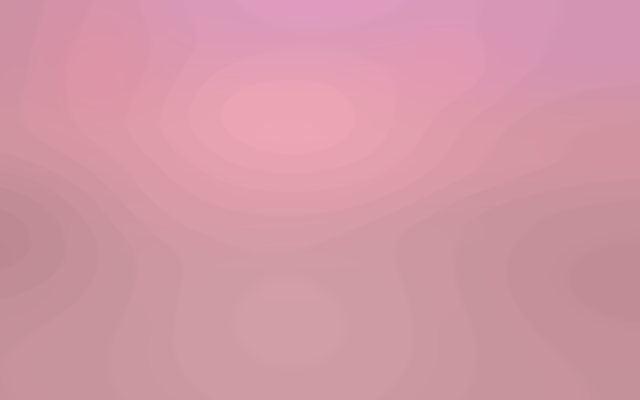
This background is drawn by a Shadertoy shader. Its source:

```glsl
// A blurred rose and mauve backdrop: a salmon glow under a mauve top edge,
// fading to dusty pink with darker sides. Soft elliptical pools are mixed over
// a vertical gradient, then brightness is split into faint contour bands.

const vec3 DUSTY       = vec3(0.775, 0.570, 0.600);
const vec3 ROSE        = vec3(0.820, 0.580, 0.620);
const vec3 MAUVE_LEFT  = vec3(0.800, 0.560, 0.630);
const vec3 MAUVE_RIGHT = vec3(0.825, 0.575, 0.695);
const vec3 PALE_DUSTY  = vec3(0.827, 0.624, 0.655);
const vec3 SALMON      = vec3(0.930, 0.650, 0.705);
const vec3 ORCHID      = vec3(0.870, 0.610, 0.750);
const vec3 CORAL       = vec3(0.885, 0.580, 0.650);
const vec3 HOT_PINK    = vec3(0.915, 0.605, 0.700);
const vec3 SHADE_LEFT  = vec3(0.740, 0.535, 0.565);
const vec3 SHADE_RIGHT = vec3(0.755, 0.545, 0.580);

const float BAND_STEP   = 0.014;  // brightness between contours
const float WARP_AMOUNT = 0.030;  // wobble of the contours
const float WARP_SCALE  = 5.0;

float hash(vec2 cell) {
    vec3 q = fract(vec3(cell.xyx) * 0.1031);
    q += dot(q, q.yzx + 33.33);
    return fract((q.x + q.y) * q.z);
}

float valueNoise(vec2 p) {
    vec2 cell = floor(p);
    vec2 f = fract(p);
    f = f * f * (3.0 - 2.0 * f);
    float low = mix(hash(cell), hash(cell + vec2(1.0, 0.0)), f.x);
    float high = mix(hash(cell + vec2(0.0, 1.0)), hash(cell + vec2(1.0)), f.x);
    return mix(low, high, f.y);
}

// Gaussian ellipse: 1 at the centre, fading over the given radius
float pool(vec2 p, vec2 centre, vec2 radius) {
    vec2 d = (p - centre) / radius;
    return exp(-dot(d, d));
}

// Dusty floor, rose middle and mauve top; the floor dips below the glow
vec3 backdrop(vec2 p) {
    float dip = (p.x - 0.40) / 0.22;
    float horizon = 0.53 - 0.15 * exp(-dip * dip);
    vec3 mauve = mix(MAUVE_LEFT, MAUVE_RIGHT, smoothstep(0.0, 0.8, p.x));
    vec3 color = mix(DUSTY, ROSE, smoothstep(horizon - 0.08, horizon + 0.08, p.y));
    return mix(color, mauve, smoothstep(0.64, 0.86, p.y));
}

vec3 paint(vec2 p) {
    vec3 color = backdrop(p);

    // Darker sides and the pale pool at the bottom
    color = mix(color, PALE_DUSTY, 0.90 * pool(p, vec2(0.46, 0.18), vec2(0.29, 0.34)));
    color = mix(color, SHADE_LEFT, pool(p, vec2(-0.01, 0.42), vec2(0.16, 0.17)));
    color = mix(color, SHADE_RIGHT, 0.9 * pool(p, vec2(1.0, 0.30), vec2(0.18, 0.15)));

    // Upper glow, its mauve rim and the warmer flanks
    color = mix(color, SALMON, pool(p, vec2(0.45, 0.71), vec2(0.27, 0.22)));
    color = mix(color, ORCHID, pool(p, vec2(0.48, 1.03), vec2(0.30, 0.18)));
    color = mix(color, CORAL, 0.65 * pool(p, vec2(0.15, 0.83), vec2(0.09, 0.14)));
    return mix(color, HOT_PINK, 0.55 * pool(p, vec2(0.69, 0.82), vec2(0.09, 0.09)));
}

// Split brightness into steps with smooth edges, keeping the hue
vec3 contour(vec3 color) {
    float light = dot(color, vec3(1.0 / 3.0));
    float level = light / BAND_STEP;
    float edge = clamp(fwidth(level), 0.08, 0.5);
    float stepped = floor(level) + smoothstep(0.5 - edge, 0.5 + edge, fract(level));
    return color * mix(1.0, stepped * BAND_STEP / light, 0.8);
}

void mainImage(out vec4 fragColor, in vec2 fragCoord) {
    vec2 uv = fragCoord / iResolution.xy;
    vec2 wobble = vec2(valueNoise(uv * WARP_SCALE),
                       valueNoise(uv * WARP_SCALE + 17.0)) - 0.5;
    fragColor = vec4(contour(paint(uv + WARP_AMOUNT * wobble)), 1.0);
}
```
